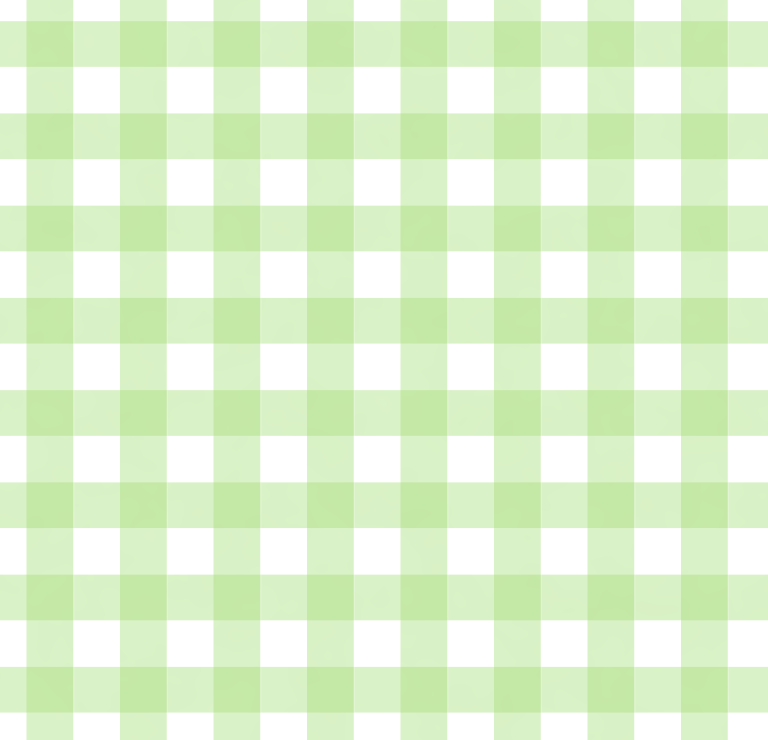
Reproduce this pattern procedurally as a Shadertoy shader.

```glsl
// Green gingham: two sets of translucent stripes cross on a white ground.
// Each stripe is a repeated 1D distance; the crossings take a deeper green.
// Pale seams and faint gradient noise give a slight printed-cloth variation.

#define REPEATS    vec2(8.214, 8.022)   // repeats across and down
#define FIRST_EDGE vec2(0.0345, 0.0371) // left and lower edge of first stripes
#define COVER      vec2(0.500, 0.495)   // stripe share of one repeat
#define GROUND     vec3(1.0)
#define SINGLE     vec3(0.852, 0.947, 0.778)
#define CROSSING   vec3(0.770, 0.910, 0.650)
#define SEAM_WIDTH 0.0016
#define SEAM_GAIN  0.22
#define MOTTLE     0.012

vec2 hashGradient(vec2 cell) {
    vec3 q = fract(cell.xyx * vec3(0.1031, 0.1030, 0.0973));
    q += dot(q, q.yzx + 33.33);
    float angle = 6.2832 * fract((q.x + q.y) * q.z);
    return vec2(cos(angle), sin(angle));
}

float gradientNoise(vec2 p) {
    vec2 i = floor(p), f = p - i;
    vec2 u = f * f * f * (f * (f * 6.0 - 15.0) + 10.0);
    float a = dot(hashGradient(i), f);
    float b = dot(hashGradient(i + vec2(1, 0)), f - vec2(1, 0));
    float c = dot(hashGradient(i + vec2(0, 1)), f - vec2(0, 1));
    float d = dot(hashGradient(i + vec2(1, 1)), f - vec2(1, 1));
    return mix(mix(a, b, u.x), mix(c, d, u.x), u.y);
}

void mainImage(out vec4 fragColor, in vec2 fragCoord) {
    vec2 uv = fragCoord / iResolution.xy;
    vec2 pixel = 1.0 / iResolution.xy;

    // Signed distance to the stripe edges, positive inside, in canvas units
    vec2 fromCentre = fract((uv - FIRST_EDGE) * REPEATS - 0.5 * COVER + 0.5) - 0.5;
    vec2 inside = (0.5 * COVER - abs(fromCentre)) / REPEATS;
    vec2 stripe = clamp(inside / pixel + 0.5, 0.0, 1.0);

    // Ground, single layer and crossing
    vec3 oneWay = mix(GROUND, SINGLE, stripe.x);
    vec3 crossed = mix(SINGLE, CROSSING, stripe.x);
    vec3 color = mix(oneWay, crossed, stripe.y);

    // Pale seam just past the right edge of each crossing
    float pastEdge = (fromCentre.x - 0.5 * COVER.x) / REPEATS.x;
    float seamDistance = abs(pastEdge - 0.5 * SEAM_WIDTH) - 0.5 * SEAM_WIDTH;
    float seam = clamp(0.5 - seamDistance / pixel.x, 0.0, 1.0) * stripe.y;
    color = mix(color, GROUND, SEAM_GAIN * seam);

    // Faint uneven dye, on the stripes only
    float dye = gradientNoise(uv * 9.0) + 0.5 * gradientNoise(uv * 31.0 + 7.0);
    color += MOTTLE * dye * max(stripe.x, stripe.y) * vec3(0.7, 0.5, 1.0);

    fragColor = vec4(clamp(color, 0.0, 1.0), 1.0);
}
```
